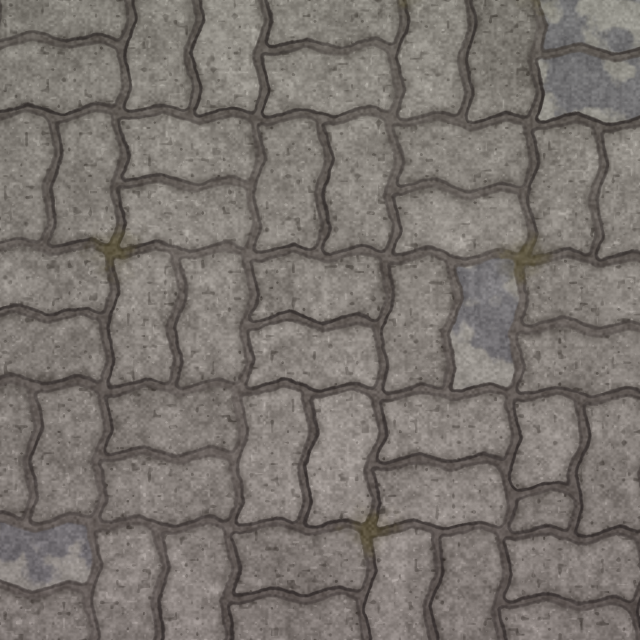
Write a WebGL 1 fragment shader that draws this texture.

```glsl
precision highp float;
// Worn concrete pavers in a basket weave: square cells hold two bricks each,
// turned by a checkerboard, with all joints bent into zigzags by one wave.
// Rounded box distances give joints and rims; noise adds grain, stains, moss.

uniform vec2 u_resolution;

#define CELLS 4.67                      // cells across the canvas
#define ORIGIN vec2(0.171, 0.818)       // one lattice corner
#define SKEW vec2(0.063, 0.022)         // lean of the joint lines
#define ZIGZAG 0.032                    // wave height, in cells
#define JOINT 0.035                     // half joint width, in cells
#define CORNER 0.07                     // brick corner radius, in cells
#define CUT_BRICK vec3(3.0, -3.0, 0.0)  // cell and half of the one cut brick
#define CUT_HEIGHT 0.32
#define STONE vec3(0.535, 0.515, 0.497)
#define MORTAR vec3(0.375, 0.350, 0.335)
#define CREVICE vec3(0.225, 0.205, 0.200)
#define MOSS vec3(0.36, 0.33, 0.21)

float hash(vec2 p) {
  return fract(sin(dot(p, vec2(127.1, 311.7))) * 43758.5453);
}

float noise(vec2 p) {
  vec2 i = floor(p), f = fract(p);
  f = f * f * (3.0 - 2.0 * f);
  return mix(mix(hash(i), hash(i + vec2(1.0, 0.0)), f.x),
             mix(hash(i + vec2(0.0, 1.0)), hash(i + 1.0), f.x), f.y);
}

float fbm(vec2 p) {
  float sum = 0.0, amp = 0.5;
  for (int i = 0; i < 4; i++) {
    sum += amp * noise(p);
    p = p * 2.03 + 17.3;
    amp *= 0.5;
  }
  return sum / 0.9375;
}

// Softened triangle wave, two periods per cell
float zigzag(float t) {
  return asin(0.95 * cos(12.56637 * t)) / 1.25;
}

// Depth inside a rounded box: zero on its border, growing inward
float boxDepth(vec2 p, vec2 halfSize) {
  vec2 q = abs(p) - halfSize + CORNER;
  return CORNER - length(max(q, 0.0)) - min(max(q.x, q.y), 0.0);
}

void main() {
  vec2 uv = gl_FragCoord.xy / u_resolution;
  float pixel = CELLS / min(u_resolution.x, u_resolution.y);

  // Skewed lattice, loosened by noise and bent by the zigzag
  vec2 grid = (uv - ORIGIN - SKEW * vec2(uv.y - 0.5, 0.5 - uv.x)) * CELLS;
  vec2 drift = vec2(noise(grid * 2.3 + 5.0), noise(grid * 2.3 + 31.0)) - 0.5;
  vec2 p = grid + 0.045 * drift;
  p -= ZIGZAG * vec2(zigzag(grid.y - 0.19), zigzag(grid.x - 0.31));

  // Pick the brick and its extent within the cell
  vec2 cell = floor(p), f = p - cell;
  bool lying = mod(cell.x + cell.y, 2.0) > 0.5;
  float part = step(0.5, lying ? f.y : f.x);
  vec2 low = lying ? vec2(0.0, 0.5 * part) : vec2(0.5 * part, 0.0);
  vec2 high = low + (lying ? vec2(1.0, 0.5) : vec2(0.5, 1.0));
  if (distance(vec3(cell, part), CUT_BRICK) < 0.1) {
    if (f.y < CUT_HEIGHT) high.y = CUT_HEIGHT;
    else low.y = CUT_HEIGHT;
  }
  vec2 halfSize = 0.5 * (high - low);
  vec2 local = f - 0.5 * (low + high);
  vec2 id = cell * 2.0 + low * 3.0 + 0.37;

  // Ragged brick outline
  float ragged = fbm(grid * 13.0);
  float depth = boxDepth(local, halfSize) + 0.03 * (ragged - 0.5);
  float soft = max(0.011, pixel);
  float stoneMask = smoothstep(JOINT - soft, JOINT + soft, depth);

  // Stone: tone per brick, blotches, grain, pits and pale grit
  float blotch = fbm(grid * 4.0 + 60.0);
  float grain = noise(uv * 230.0) - 0.5;
  float coarse = fbm(uv * 75.0 + 9.0) - 0.5;
  vec3 stone = STONE + 0.055 * (hash(id) - 0.5) + 0.13 * (blotch - 0.5);
  stone += 0.11 * grain + 0.17 * coarse;
  stone -= 0.12 * smoothstep(0.78, 0.95, noise(uv * 120.0 + 40.0));
  stone += 0.07 * smoothstep(0.8, 0.95, noise(uv * 150.0 + 80.0));
  stone -= 0.075 * (1.0 - smoothstep(JOINT, JOINT + 0.06, depth));

  // A few bricks carry grey-blue and chalky stains
  float stained = step(0.95, hash(id + 7.7));
  float patchy = fbm(grid * 5.0 + 3.0);
  vec3 stain = mix(vec3(0.41, 0.41, 0.44), vec3(0.62, 0.61, 0.59),
                   smoothstep(0.42, 0.6, patchy));
  stone = mix(stone, stain + 0.1 * grain + 0.1 * coarse, 0.65 * stained);

  // Joint: sandy fill with a dark crevice, deepest below and left of bricks
  float dust = smoothstep(0.4, 0.7, fbm(grid * 1.3 + 12.0));
  vec3 joint = MORTAR + 0.035 * dust + 0.1 * grain + 0.12 * coarse;
  float side = dot(local / halfSize, vec2(-0.5));
  float shade = mix(0.35, 0.95, smoothstep(-0.4, 0.4, side)) * (1.0 - 0.5 * dust);
  float crevice = 1.0 - smoothstep(0.004, 0.02, abs(depth - JOINT + 0.009));
  vec3 color = mix(joint, stone, stoneMask);
  color = mix(color, CREVICE + 0.06 * grain, crevice * shade);

  // Moss around some crossings
  vec2 crossing = floor(p + 0.5);
  float mossy = step(0.88, hash(crossing + 3.3));
  float spread = 1.0 - smoothstep(0.03, 0.24, length(p - crossing) + 0.2 * (ragged - 0.5));
  color = mix(color, MOSS + 0.12 * grain, mossy * spread * mix(0.6, 0.25, stoneMask));

  // Greenish light above, warmer and dimmer below
  color *= mix(vec3(0.98, 0.955, 0.96), vec3(0.995, 1.005, 0.98), uv.y);
  color *= 1.03 - 0.16 * dot(uv - 0.5, uv - 0.5);
  gl_FragColor = vec4(clamp(color, 0.0, 1.0), 1.0);
}
```
